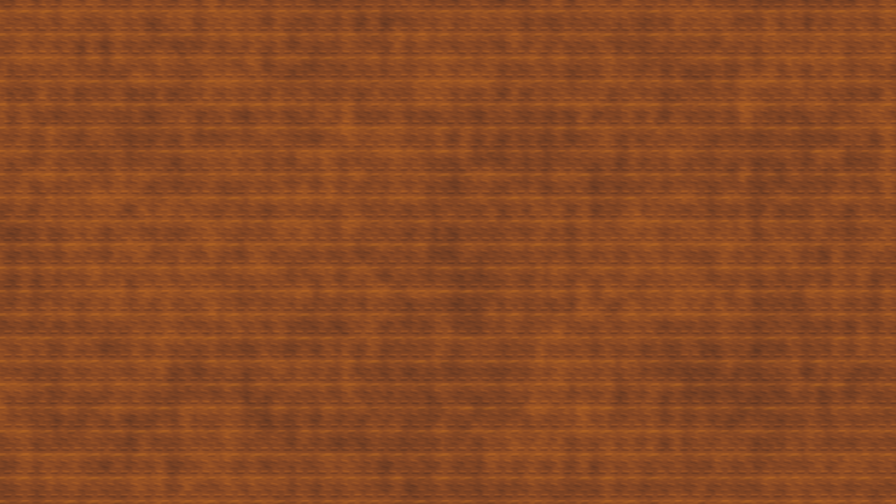
Give the GLSL for this texture, as a WebGL 1 fragment shader.

```glsl
precision highp float;
// Russet woven cloth: fine flat stitches, soft broken ribs, dark knots and blotchy wear.

uniform vec2 u_resolution;

const float ROWS = 21.6;          // repeats down the canvas; cells are square
const float RIB_PHASE = 0.1;      // height of the first rib, in cells
const float STITCH_COLUMNS = 2.0;
const float STITCH_ROWS = 4.0;

const vec3 DARK_BROWN = vec3(0.38, 0.21, 0.13);
const vec3 RUSSET = vec3(0.525, 0.278, 0.14);
const vec3 LIGHT_ORANGE = vec3(0.68, 0.37, 0.14);
const vec3 RIB_GOLD = vec3(0.69, 0.39, 0.13);

float hash(vec2 p) {
  return fract(sin(dot(p, vec2(127.1, 311.7))) * 43758.5453);
}

float valueNoise(vec2 p) {
  vec2 i = floor(p);
  vec2 f = fract(p);
  f = f * f * (3.0 - 2.0 * f);
  float low = mix(hash(i), hash(i + vec2(1.0, 0.0)), f.x);
  float high = mix(hash(i + vec2(0.0, 1.0)), hash(i + vec2(1.0, 1.0)), f.x);
  return mix(low, high, f.y);
}

float fbm(vec2 p) {
  float sum = 0.0;
  float weight = 0.5;
  for (int octave = 0; octave < 3; octave++) {
    sum += weight * valueNoise(p);
    p = p * 2.03 + vec2(17.3, 9.1);
    weight *= 0.5;
  }
  return sum / 0.875;
}

// Shortest offset between two places in a repeating cell.
vec2 wrapOffset(vec2 a, vec2 b) {
  return fract(a - b + 0.5) - 0.5;
}

// Soft slanted dash centred on zero.
float dash(vec2 p, float halfLength, float halfWidth, float slope, float blur) {
  p.y -= slope * p.x;
  float along = 1.0 - smoothstep(halfLength * 0.4, halfLength + blur, abs(p.x));
  float across = 1.0 - smoothstep(max(halfWidth - blur, 0.0), halfWidth + blur, abs(p.y));
  return along * across;
}

// Lit and shaded edges of the stitches, equal in every cell.
float stitches(vec2 cell, float blur) {
  float relief = 0.0;
  for (float row = 0.0; row < STITCH_ROWS; row++) {
    for (float column = 0.0; column < STITCH_COLUMNS; column++) {
      vec2 id = vec2(column, row);
      float stagger = 0.5 * mod(row, 2.0);
      vec2 jitter = 0.3 * vec2(hash(id + 3.7), hash(id + 8.2));
      vec2 centre = (id + vec2(stagger, 0.0) + jitter) / vec2(STITCH_COLUMNS, STITCH_ROWS);
      vec2 offset = wrapOffset(cell, centre);
      float strength = mix(0.4, 1.0, hash(id + 5.1));
      float slope = mix(-0.2, 0.05, hash(id + 1.9));
      float lit = dash(offset, 0.2, 0.03, slope, blur);
      float shade = dash(offset + vec2(0.03, 0.1), 0.2, 0.03, slope, blur);
      relief += strength * (lit - shade);
    }
  }
  return relief;
}

// Soft dark spot between the ribs, one per cell.
float knot(vec2 cell) {
  vec2 d = wrapOffset(cell, vec2(0.5, 0.5)) / vec2(0.26, 0.3);
  return exp(-dot(d, d));
}

vec3 clothColour(float tone) {
  vec3 lower = mix(DARK_BROWN, RUSSET, clamp(tone * 2.0, 0.0, 1.0));
  return mix(lower, LIGHT_ORANGE, clamp(tone * 2.0 - 1.0, 0.0, 1.0));
}

void main() {
  vec2 p = gl_FragCoord.xy / u_resolution.y;
  vec2 weave = p * ROWS - vec2(0.0, RIB_PHASE);
  vec2 cell = fract(weave);
  float blur = 0.5 * ROWS / u_resolution.y;

  // Uneven wear: small smudges over broad drifts.
  float smudge = fbm(p * vec2(38.0, 26.0)) - 0.5;
  float drift = fbm(p * 4.5 + 31.0) - 0.5;
  float tone = 0.51 + 0.55 * smudge + 0.3 * drift;

  // Rounded rows, knots and stitches.
  float ribDistance = abs(fract(weave.y + 0.5) - 0.5);
  float ribGlow = exp(-ribDistance * ribDistance / 0.02);
  tone += 0.1 * ribGlow - 0.17 * knot(cell) + 0.02;
  tone += 0.32 * stitches(cell, blur);

  vec3 colour = clothColour(tone);

  // Golden rib: brightest once per cell and faded by wear.
  float ribLine = 1.0 - smoothstep(0.0, 0.1 + blur, ribDistance);
  float ribPulse = 0.65 + 0.35 * cos(6.28318 * weave.x);
  float ribWear = mix(0.15, 0.7, valueNoise(p * vec2(24.0, ROWS) + 5.0));
  colour = mix(colour, RIB_GOLD, ribWear * ribPulse * ribLine);
  gl_FragColor = vec4(colour, 1.0);
}
```
